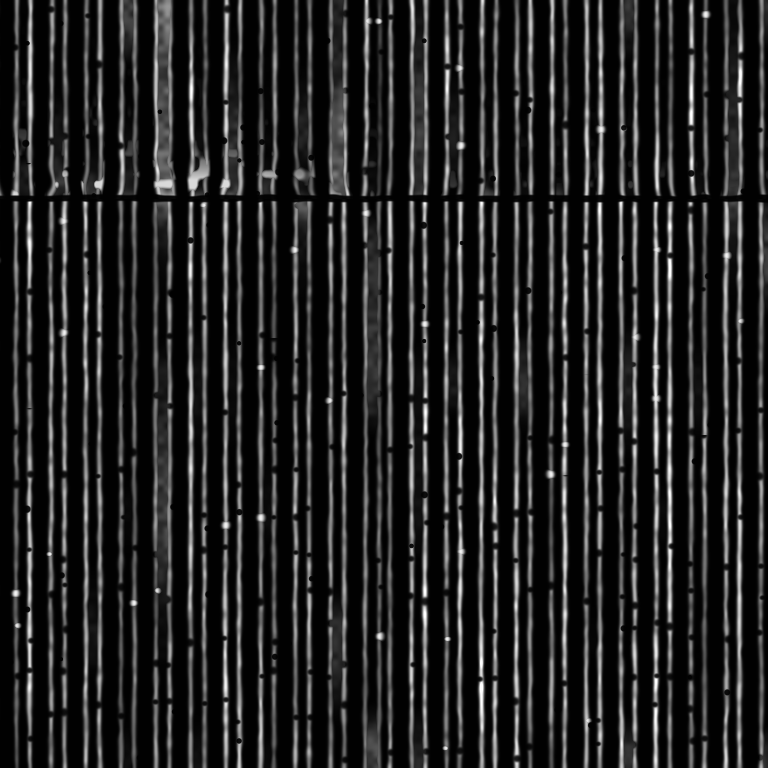
This texture map is drawn by a Shadertoy shader. Its source:

```glsl
// Layout, in canvas units
const float PITCH = 0.0455;       // spacing of the line pairs, 22 across
const float START = 0.0078;       // left edge of the first pair's cell
const float FIRST = 0.0131;       // first line inside its cell
const float TWIN = 0.0177;        // distance between the two lines
const float EXTRA = 0.0141;       // distance on to the third line
const float LINE_WIDTH = 0.0031;
const float SEAM_X = 0.517;       // pairs to the right are shifted
const float SEAM_SHIFT = 0.0145;
const float TRIPLE_PAIR = 10.0;   // the pair with a third line
const float BREAK_Y = 0.7415;     // horizontal cut
const float BREAK_HALF = 0.0034;
// Wear
const float WOBBLE = 0.0016;
const float CRUSH_HEIGHT = 0.042;
const float CHIP_ROWS = 20.0;
const float PIT_GRID = 46.0;
const float BACKGROUND = 0.004;

float hash(vec2 p) {
    return fract(sin(dot(p, vec2(127.1, 311.7))) * 43758.5453);
}

float noise(vec2 p) {
    vec2 i = floor(p), f = fract(p);
    f = f * f * (3.0 - 2.0 * f);
    return mix(mix(hash(i), hash(i + vec2(1, 0)), f.x),
               mix(hash(i + vec2(0, 1)), hash(i + vec2(1, 1)), f.x), f.y);
}

// Brightness along one line: slow fading, grain and its own tone
float lineTone(float id, float y, float side) {
    float own = mix(0.48, 0.86, hash(vec2(id, 3.0 + side)));
    float slow = noise(vec2(id * 5.7 + 0.5, y * 9.0 + side * 40.0));
    float grain = noise(vec2(id * 3.1 + 0.5, y * 95.0));
    return own * mix(0.6, 1.2, slow) * mix(0.72, 1.22, grain);
}

// x: dark nick, y: bright fleck, one candidate per row of a line
vec2 chips(float id, float d, float y) {
    float row = floor(y * CHIP_ROWS);
    vec2 key = vec2(id, row);
    float center = (row + mix(0.2, 0.8, hash(key + 17.0))) / CHIP_ROWS;
    float kind = hash(key + 41.0);
    float size = mix(0.003, 0.006, hash(key + 73.0));
    float offset = (hash(key + 97.0) - 0.5) * 0.006;
    float spot = exp(-pow(length(vec2((d - offset) * 0.8, y - center)) / size, 4.0));
    float worn = mix(0.34, 0.14, smoothstep(0.2, 0.6, y));
    return spot * vec2(step(kind, worn), step(0.95, kind));
}

// Round pits scattered over a grid
float pits(vec2 p, float density) {
    vec2 cell = floor(p * PIT_GRID);
    vec2 center = 0.3 + 0.4 * vec2(hash(cell + 5.0), hash(cell + 29.0));
    float radius = mix(0.15, 0.28, hash(cell + 61.0));
    float disc = 1.0 - smoothstep(radius * 0.6, radius, length(fract(p * PIT_GRID) - center));
    return disc * step(hash(cell + 83.0), density);
}

void mainImage(out vec4 fragColor, in vec2 fragCoord) {
    vec2 p = fragCoord / iResolution.xy;
    float above = step(BREAK_Y, p.y);
    float rise = abs(p.y - BREAK_Y);
    float leftSide = 1.0 - smoothstep(0.3, 0.56, p.x);
    float crush = above * exp(-rise / CRUSH_HEIGHT) * mix(0.2, 1.0, leftSide);

    // Find the pair and the position inside its cell
    float right = step(SEAM_X, p.x);
    float x = p.x - START - right * SEAM_SHIFT;
    float pair = floor(x / PITCH);
    pair = right > 0.5 ? max(pair, TRIPLE_PAIR + 1.0) : min(pair, TRIPLE_PAIR);
    float local = x - pair * PITCH;

    // Bent lines above the cut
    float bend = noise(vec2(pair * 4.3, p.y * 45.0) + p.x * 25.0) - 0.5;
    float flare = (hash(vec2(pair, 8.0)) - 0.5) * above * exp(-rise / 0.011);
    local += bend * crush * 0.011 + flare * 0.009 - above * 0.001;

    // Lines
    float light = 0.0;
    for (int i = 0; i < 3; i++) {
        if (i == 2 && pair != TRIPLE_PAIR) break;
        float n = float(i);
        float id = pair * 3.0 + n;
        float center = FIRST + min(n, 1.0) * TWIN + max(n - 1.0, 0.0) * EXTRA;
        float sway = noise(vec2(id * 2.7, p.y * 24.0)) + 0.5 * noise(vec2(id * 6.1, p.y * 80.0));
        float d = local - center + (sway - 0.75) * WOBBLE;
        float width = LINE_WIDTH * mix(0.82, 1.18, noise(vec2(id * 8.9, p.y * 60.0)));
        float profile = exp(-pow(abs(d) / width, 2.2));
        vec2 chip = chips(id, d, p.y);
        float tone = lineTone(id, p.y, above);
        tone += 0.2 * (1.0 - above) * exp(-rise / 0.03);
        tone *= pair == TRIPLE_PAIR && i == 1 ? 0.6 : 1.0;
        light = max(light, profile * tone * (1.0 - 0.9 * chip.x));
        light = max(light, chip.y * 0.95 * exp(-pow(d / 0.006, 2.0)));
    }

    // Grey filling between the twins
    float middle = abs(local - FIRST - 0.5 * TWIN);
    float between = 1.0 - smoothstep(0.0085, 0.0125, middle);
    float patchy = noise(vec2(pair * 9.3, p.y * 6.0 + above * 30.0));
    float fill = 0.28 * smoothstep(0.62, 0.95, patchy);
    fill += 0.34 * above * leftSide * step(0.68, hash(vec2(pair, 52.0)));
    fill += 0.45 * (1.0 - above) * step(0.88, hash(vec2(pair, 19.0))) * exp(-rise / 0.035);
    fill += 0.4 * crush * noise(vec2(pair * 2.1, p.y * 50.0));
    light = max(light, between * fill * mix(0.5, 1.2, noise(p * 110.0)));

    // Crumpled ridges and pits
    float ridge = smoothstep(0.55, 0.9, noise(p * vec2(95.0, 75.0)));
    float nearPair = 1.0 - smoothstep(0.011, 0.016, middle);
    light = max(light, ridge * nearPair * min(crush * 1.5, 0.85));
    light *= 1.0 - 0.92 * pits(p, 0.035 + 0.4 * crush);

    // Horizontal cut with ragged edges
    float ragged = BREAK_HALF * mix(0.7, 1.5, noise(vec2(p.x * 60.0, above * 7.0)));
    light *= mix(0.04, 1.0, smoothstep(ragged - 0.001, ragged + 0.002, rise));

    fragColor = vec4(vec3(clamp(BACKGROUND + light, 0.0, 1.0)), 1.0);
}
```
